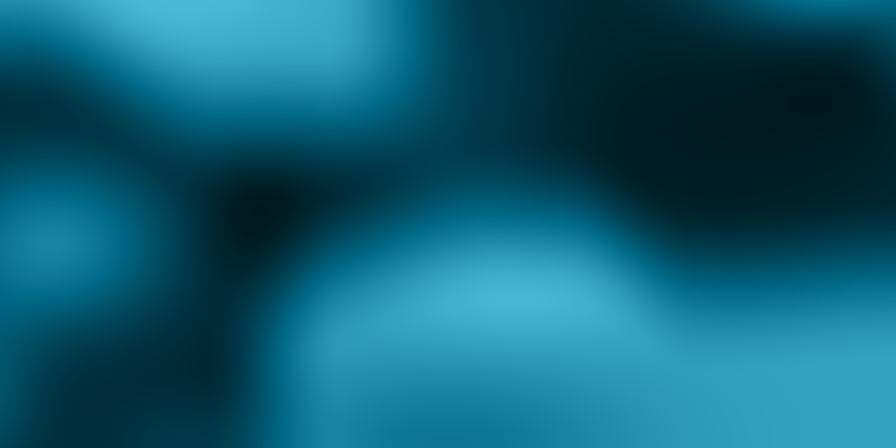
Reproduce this background procedurally as a Shadertoy shader.

```glsl
// Soft, out-of-focus patches of teal light drifting over a near-black ground.
// Broad masses with smooth edges and Gaussian glows add up to one light level,
// which a three-stop colour ramp turns into the final hue.

// Gaussian glow: 1 at its centre, fading over the given radii.
float glow(vec2 p, vec2 centre, vec2 radii) {
    vec2 q = (p - centre) / radii;
    return exp(-dot(q, q));
}

// Wide bank of light rising from the lower right, with a hump in its crest.
float lowerBank(vec2 p) {
    float hump = smoothstep(0.5, 1.15, p.x) * (1.0 - smoothstep(1.25, 1.56, p.x));
    float crest = 0.355 + 0.15 * hump + 0.03 * smoothstep(1.6, 2.0, p.x);
    float body = smoothstep(-0.2, 0.2, crest - p.y) * smoothstep(0.45, 0.77, p.x);
    return 0.7 * body
         + 0.14 * glow(p, vec2(1.17, 0.35), vec2(0.3, 0.13))
         - 0.26 * glow(p, vec2(1.0, 0.0), vec2(0.42, 0.2));
}

// Bank of light hanging from the upper left, deeper towards its right end.
float upperBank(vec2 p) {
    float edge = 0.92 - 0.185 * smoothstep(0.05, 0.5, p.x);
    float body = smoothstep(-0.19, 0.19, p.y - edge);
    body *= 1.0 - smoothstep(0.72, 1.08, p.x);
    return 0.7 * body + 0.15 * glow(p, vec2(0.42, 1.02), vec2(0.3, 0.14));
}

// Smaller glows at the sides and corners.
float sideGlows(vec2 p) {
    return 0.52 * glow(p, vec2(0.12, 0.455), vec2(0.25, 0.185))
         + 0.25 * glow(p, vec2(-0.04, 0.13), vec2(0.13, 0.2))
         + 0.15 * glow(p, vec2(0.45, 0.0), vec2(0.2, 0.12))
         + 0.13 * glow(p, vec2(1.03, 0.8), vec2(0.2, 0.35))
         + 0.52 * glow(p, vec2(1.85, 1.05), vec2(0.26, 0.11))
         + 0.14 * glow(p, vec2(2.04, 0.9), vec2(0.09, 0.12));
}

// Deep shadows between the lights.
float shadows(vec2 p) {
    return 0.12 * glow(p, vec2(0.57, 0.49), vec2(0.13, 0.15))
         + 0.07 * glow(p, vec2(1.58, 0.7), vec2(0.45, 0.25))
         + 0.05 * glow(p, vec2(1.85, 0.8), vec2(0.16, 0.12));
}

// Near-black to teal to pale cyan.
vec3 ramp(float level) {
    vec3 ink = vec3(0.0, 0.07, 0.09);
    vec3 teal = vec3(0.0, 0.42, 0.54);
    vec3 cyan = vec3(0.31, 0.75, 0.87);
    vec3 dark = mix(ink, teal, clamp(level * 2.0, 0.0, 1.0));
    return mix(dark, cyan, clamp(level * 2.0 - 1.0, 0.0, 1.0));
}

void mainImage(out vec4 fragColor, in vec2 fragCoord) {
    // The canvas spans 2 by 1 units.
    vec2 p = fragCoord / iResolution.xy * vec2(2.0, 1.0);
    float level = 0.12 + lowerBank(p) + upperBank(p) + sideGlows(p) - shadows(p);
    fragColor = vec4(ramp(level), 1.0);
}
```
